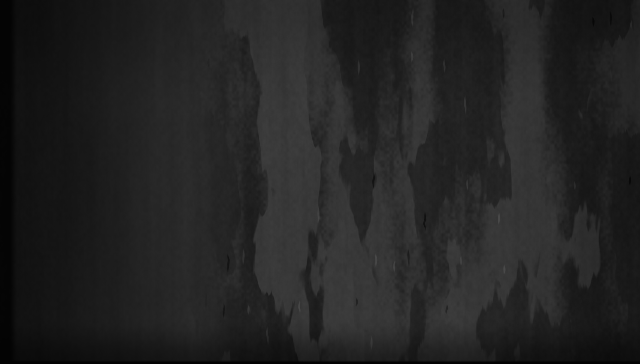
This texture is drawn by a WebGL 1 fragment shader. Its source:

```glsl
precision highp float;
uniform vec2 u_resolution;

#define DARK_TONE 0.120
#define LIGHT_TONE 0.215
#define FLAKE_TONE 0.232
#define PATCH_SCALE vec2(6.5, 1.9)
#define FLAKE_SCALE vec2(6.0, 2.0)
#define DRIP_LENGTH 0.13
#define STREAK_AMOUNT 0.032
#define GRAIN_AMOUNT 0.034
#define CHIP_CELLS vec2(20.0, 9.0)
#define CHIP_SHARE 0.12

float hash(vec2 p) {
  return fract(sin(dot(p, vec2(127.1, 311.7))) * 43758.5453);
}

float noise(vec2 p) {
  vec2 i = floor(p), f = fract(p);
  f = f * f * (3.0 - 2.0 * f);
  return mix(mix(hash(i), hash(i + vec2(1.0, 0.0)), f.x),
             mix(hash(i + vec2(0.0, 1.0)), hash(i + 1.0), f.x), f.y);
}

float fbm(vec2 p) {
  float sum = 0.0, amp = 0.5;
  for (int i = 0; i < 5; i++) {
    sum += amp * noise(p);
    p = p * 2.03 + 17.3;
    amp *= 0.5;
  }
  return sum / 0.96875;
}

// Sparse upright chips: positive where pale, negative where dark
float chips(vec2 p) {
  vec2 cell = floor(p * CHIP_CELLS);
  float pick = hash(cell + 41.0);
  vec2 jitter = 0.3 + 0.4 * vec2(hash(cell + 7.0), hash(cell + 19.0));
  vec2 d = p - (cell + jitter) / CHIP_CELLS;
  d.x += 0.004 * (noise(p * vec2(30.0, 70.0)) - 0.5);
  vec2 size = vec2(0.0035, 0.012 + 0.016 * hash(cell + 3.0));
  float shape = 1.0 - smoothstep(0.5, 1.1, length(d / size));
  float tint = hash(cell + 11.0) < 0.5 ? -1.0 : 1.0;
  return shape * tint * step(pick, CHIP_SHARE);
}

void main() {
  vec2 uv = gl_FragCoord.xy / u_resolution;
  vec2 p = gl_FragCoord.xy / u_resolution.y;

  // Smooth shaded wall on the left
  float smoothWall = mix(0.066, 0.172, smoothstep(0.0, 0.36, uv.x));
  smoothWall += 0.022 * (fbm(p * vec2(9.0, 2.0) + 60.0) - 0.5);

  // Cloudy stains, with their borders broken into speckle
  float speckle = noise(p * vec2(150.0, 110.0)) - 0.5;
  float stain = fbm(p * PATCH_SCALE + vec2(3.7, 8.2)) + 0.09 * speckle;
  float worn = mix(DARK_TONE, LIGHT_TONE, smoothstep(0.36, 0.66, stain));

  // Peeled flakes with ragged, dripping ends
  float drip = DRIP_LENGTH * fbm(vec2(p.x * 38.0, p.y * 5.0));
  vec2 ragged = p + vec2(0.012 * (noise(p * vec2(25.0, 14.0)) - 0.5), drip);
  float flake = fbm(ragged * FLAKE_SCALE + vec2(21.4, 5.1));
  worn = mix(worn, FLAKE_TONE, 0.85 * smoothstep(0.555, 0.58, flake));
  worn = mix(worn, DARK_TONE, 0.75 * (1.0 - smoothstep(0.385, 0.41, flake)));
  worn += 0.07 * chips(p);

  // The worn part takes over past the left third
  float border = uv.x + 0.10 * (fbm(p * vec2(10.0, 3.0) + 33.0) - 0.5);
  float tone = mix(smoothWall, worn, smoothstep(0.28, 0.40, border));

  // Upright streaks and fine grain
  float streak = fbm(vec2(p.x * 55.0, p.y * 2.5) + 90.0) - 0.5;
  float grain = fbm(p * vec2(120.0, 85.0) + 12.0) - 0.5;
  float texture = STREAK_AMOUNT * streak + GRAIN_AMOUNT * grain;
  tone += texture * mix(0.45, 1.0, smoothstep(0.15, 0.45, uv.x));

  // Darkened margins and the black strip at the left
  tone *= mix(0.80, 1.0, smoothstep(0.0, 0.30, 1.0 - uv.y));
  tone *= mix(0.74, 1.0, smoothstep(0.0, 0.22, 1.0 - uv.x));
  tone *= mix(0.55, 1.0, smoothstep(0.0, 0.13, uv.y));
  tone *= mix(0.25, 1.0, smoothstep(0.014, 0.028, uv.x));
  tone *= smoothstep(0.002, 0.012, uv.y);

  gl_FragColor = vec4(vec3(max(tone, 0.012)), 1.0);
}
```
